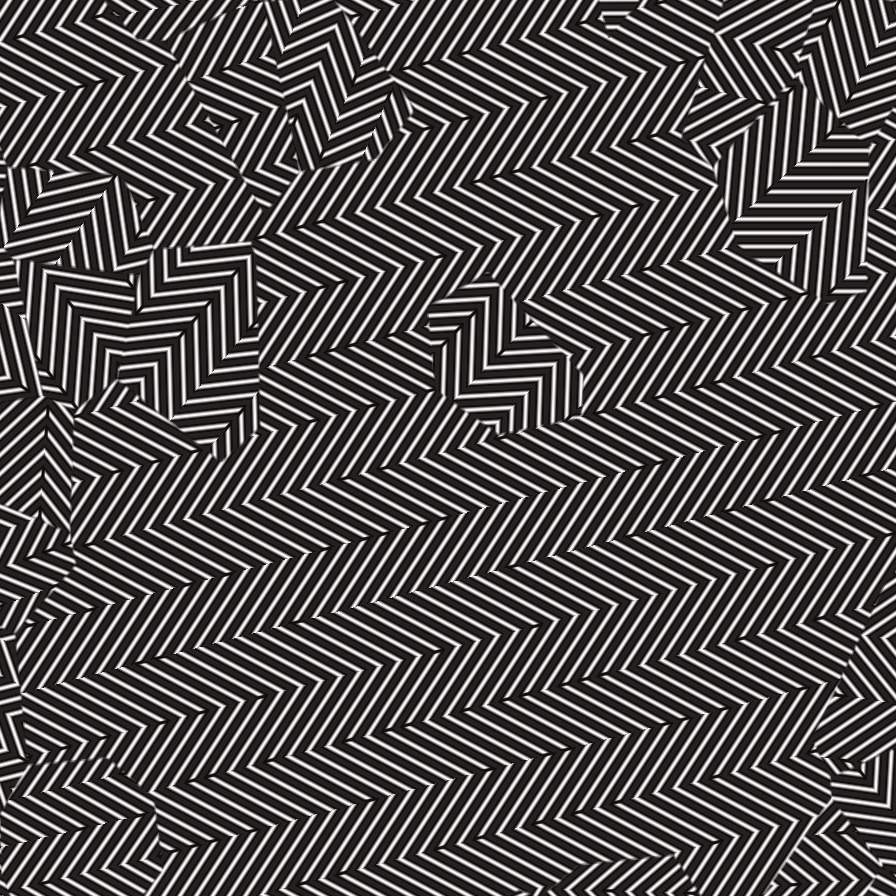
Reproduce this pattern procedurally as a WebGL 2 fragment shader.

```glsl
#version 300 es
precision highp float;
// Thin white zigzag stripes on near-black, broken by clustered patches turned to other angles.

#define STRIPE 0.0153             // distance between stripes
#define FOLD 0.071                // distance between creases
#define TILT 0.253                // direction of the creases, radians
#define LEG 0.742                 // angle between a leg and its crease
#define CELLS vec2(7.5, 5.8)      // patch cells across the canvas
#define TURNED vec2(0.08, 0.78)   // chance of a turned patch, sparse to dense
#define SLIP 0.22                 // stripe misalignment at creases
#define NICKS 0.28                // share of creases with a dark nick
#define SEAM 0.0016               // softness of patch borders
#define WHITE vec3(0.97, 0.97, 0.97)
#define DARK vec3(0.14, 0.13, 0.13)
#define HALO vec3(0.07, 0.05, 0.05)

uniform vec2 u_resolution;
out vec4 outColor;

// Integer hash: three values in 0..1 per lattice point
vec3 hash3(vec2 p, int seed) {
    uvec3 v = uvec3(ivec3(ivec2(floor(p)), seed)) * 1664525u + 1013904223u;
    v.x += v.y * v.z; v.y += v.z * v.x; v.z += v.x * v.y;
    v ^= v >> 16u;
    v.x += v.y * v.z; v.y += v.z * v.x; v.z += v.x * v.y;
    return vec3(v >> 8u) / 16777216.0;
}

float valueNoise(vec2 p) {
    vec2 i = floor(p), f = fract(p);
    f = f * f * (3.0 - 2.0 * f);
    float low = mix(hash3(i, 5).x, hash3(i + vec2(1, 0), 5).x, f.x);
    float high = mix(hash3(i + vec2(0, 1), 5).x, hash3(i + 1.0, 5).x, f.x);
    return mix(low, high, f.y);
}

// Stripe profile: white core, soft flank, darker halo, dark ground
vec3 stripeColor(float phase, float ink, float pixel) {
    float d = abs(fract(phase) - 0.5);
    float soft = max(0.092, 0.5 * pixel);
    float line = 1.0 - clamp((d - 0.136 + soft) / (2.0 * soft), 0.0, 1.0);
    vec3 ground = mix(HALO, DARK, smoothstep(0.30, 0.37, d));
    return mix(ground, WHITE, line * ink);
}

// Folded stripes in a frame rotated by angle
vec3 zigzag(vec2 p, float angle, float fold, int seed) {
    float c = cos(angle), s = sin(angle);
    vec2 q = vec2(c * p.x + s * p.y, c * p.y - s * p.x);
    float row = q.y / fold;
    float wave = abs(mod(row, 2.0) - 1.0) * fold;
    float phase = (q.x * sin(LEG) - wave * cos(LEG)) / STRIPE;

    // Small breaks where the legs meet
    float crease = floor(row + 0.5);
    float gap = abs(row - crease) * fold;
    float nicked = step(hash3(vec2(floor(phase), crease), seed).x, NICKS);
    float ink = 1.0 - nicked * (1.0 - smoothstep(0.0008, 0.0028, gap));
    phase += (hash3(vec2(floor(row), 3.0), seed).y - 0.5) * SLIP;

    float pixel = 1.0 / (min(u_resolution.x, u_resolution.y) * STRIPE);
    return stripeColor(phase, ink, pixel);
}

// Content of one cell: the main zigzag or a turned patch
vec3 patchColor(vec2 p, vec2 cell) {
    float density = smoothstep(0.25, 0.75, valueNoise(cell * 0.42));
    vec3 h = hash3(cell, 11);
    if (h.x > mix(TURNED.x, TURNED.y, density)) return zigzag(p, TILT, FOLD, 1);
    int seed = 20 + int(h.y * 900.0);
    return zigzag(p + h.zy, TILT + 0.5 + h.y * 5.3, FOLD * mix(0.5, 1.0, h.z), seed);
}

void main() {
    vec2 p = gl_FragCoord.xy / min(u_resolution.x, u_resolution.y);
    vec2 g = p * CELLS, base = floor(g);

    // Nearest two cell seeds
    vec2 nearCell = base, nextCell = base, nearPos = vec2(9.0), nextPos = vec2(9.0);
    for (int y = -2; y <= 2; y++) {
        for (int x = -2; x <= 2; x++) {
            vec2 cell = base + vec2(x, y);
            vec2 pos = cell + 0.05 + 0.9 * hash3(cell, 2).xy - g;
            if (dot(pos, pos) < dot(nearPos, nearPos)) {
                nextPos = nearPos; nextCell = nearCell;
                nearPos = pos; nearCell = cell;
            } else if (dot(pos, pos) < dot(nextPos, nextPos)) {
                nextPos = pos; nextCell = cell;
            }
        }
    }

    // Blend across the straight border between them
    float border = dot(0.5 * (nearPos + nextPos), normalize(nextPos - nearPos)) / CELLS.x;
    float inside = 0.5 + 0.5 * smoothstep(0.0, SEAM, border);
    vec3 color = mix(patchColor(p, nextCell), patchColor(p, nearCell), inside);
    outColor = vec4(color, 1.0);
}
```
